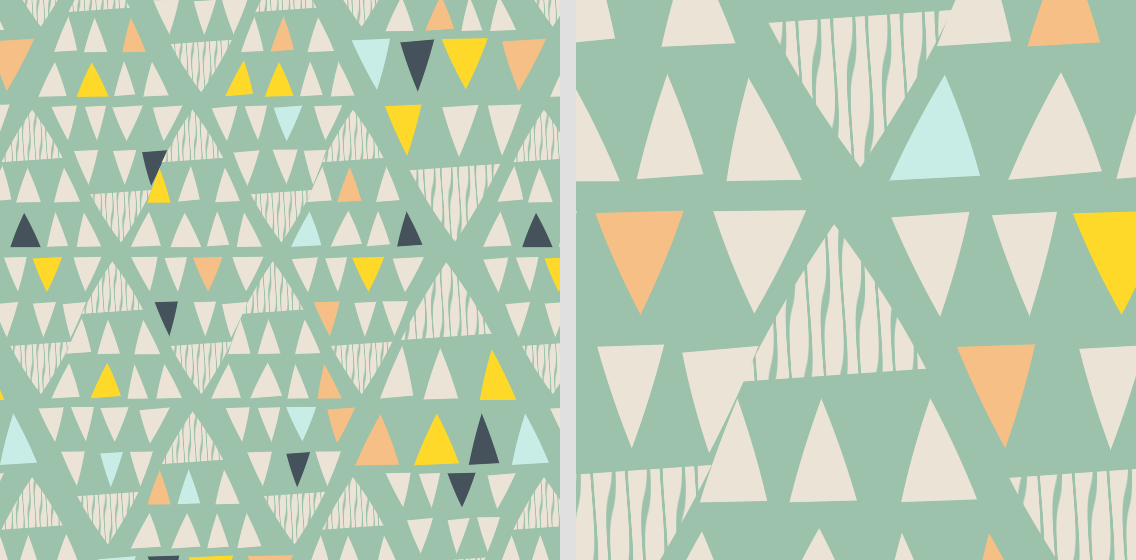
Left, the full canvas; right, a detail of the centre.
Write a Shadertoy shader that draws this pattern.

```glsl
// Layout, in units where the canvas height is CANVAS
const float CANVAS = 768.0;
const float TILE_WIDTH = 702.0;
const float MIRROR_Y = 422.5;
const float FIRST_X = 48.0;
const float COLUMN_STEP = 110.0;
const float LARGE_SCALE = 1.48;

// Small triangles: four on the base row, three on the row above
const float SLOT_X[7] = float[7](-64.0, -9.0, 35.0, 78.0, -46.0, -5.0, 48.0);
const float SLOT_HALF[7] = float[7](20.0, 20.5, 15.0, 17.0, 16.5, 16.0, 17.0);
const float BASE_ROW_Y = -96.0;
const float UPPER_ROW_Y = -35.0;
const float SLOT_HEIGHT = 47.0;
const float BULGE = 0.18;

// Striped cap
const float CAP_Y = 22.0;
const float CAP_HALF = 42.0;
const float CAP_HEIGHT = 69.0;
const float CAP_TILT = 0.07;
const float STRIPE_STEP = 8.0;
const float STRIPE_HALF = 0.9;

const float EXTRA_ACCENT = 0.07;
const vec3 GREEN = vec3(0.61, 0.76, 0.67);
const vec3 CREAM = vec3(0.92, 0.89, 0.84);
const vec3 ACCENTS[4] = vec3[4](
    vec3(0.96, 0.75, 0.52), vec3(1.0, 0.85, 0.16),
    vec3(0.27, 0.32, 0.36), vec3(0.78, 0.93, 0.90));

float hash(vec2 p) {
    return fract(sin(dot(p, vec2(127.1, 311.7))) * 43758.5453);
}

float coverage(float dist, float pixel) {
    return smoothstep(0.6 * pixel, -0.6 * pixel, dist);
}

// Triangle with slightly bowed sides, standing on the origin
float sail(vec2 p, float halfWidth, float height, float lean, float tilt) {
    p.y -= tilt * p.x;
    float v = p.y / height;
    float side = abs(p.x - lean * v) - halfWidth * (1.0 - v) * (1.0 + BULGE * v);
    return max(side * height / length(vec2(halfWidth, height)), -p.y);
}

// Cream cap cut by wavering vertical lines
float stripedCap(vec2 p, float seed, float pixel) {
    float shape = sail(p - vec2(0.0, CAP_Y), CAP_HALF, CAP_HEIGHT, 0.0, CAP_TILT);
    float u = p.x / STRIPE_STEP + 0.16 * sin(0.09 * p.y + 0.4 * p.x + 6.3 * seed);
    float line = abs(fract(u) - 0.5) * STRIPE_STEP - STRIPE_HALF;
    return coverage(shape, pixel) * (1.0 - coverage(line, pixel));
}

vec3 slotColor(int slot, vec2 id, bool large) {
    if (large) {
        if (slot < 4) return ACCENTS[slot];
        return slot == 6 ? ACCENTS[1] : CREAM;
    }
    vec2 key = id + 7.3 * float(slot + 1);
    bool accent = slot == int(7.0 * hash(id)) || hash(key) < EXTRA_ACCENT;
    return accent ? ACCENTS[int(4.0 * hash(key + 3.7))] : CREAM;
}

// One cluster: a cap above seven small triangles
vec3 drawCluster(vec3 color, vec2 p, vec2 id, bool large, float pixel) {
    color = mix(color, CREAM, stripedCap(p, hash(id + 0.5), pixel));
    for (int i = 0; i < 7; i++) {
        float wobble = hash(id * 1.7 + float(i));
        float baseY = (i < 4 ? BASE_ROW_Y : UPPER_ROW_Y) + 3.0 * (wobble - 0.5);
        float lean = 5.0 * (wobble - 0.5) - 0.07 * SLOT_X[i];
        float halfWidth = SLOT_HALF[i] * mix(0.93, 1.07, hash(id + 2.3 * float(i)));
        float d = sail(p - vec2(SLOT_X[i], baseY), halfWidth, SLOT_HEIGHT, lean, 0.1 * wobble);
        color = mix(color, slotColor(i, id, large), coverage(d, pixel));
    }
    return color;
}

void mainImage(out vec4 fragColor, in vec2 fragCoord) {
    float pixel = CANVAS / iResolution.y;
    vec2 p = fragCoord * pixel;
    vec3 color = GREEN;

    // Rings of clusters lie symmetrically above and below the mirror line
    for (int ring = 0; ring < 3; ring++)
    for (int half_ = 0; half_ < 2; half_++)
    for (int k = 0; k < 6; k++) {
        if (ring == 2 && k != 2) continue;
        int row = half_ == 0 ? 1 - ring : 2 + ring;
        bool up = ((k + row) & 1) == 1;
        bool large = ring == 2 || (ring == 0 && k == 5);
        bool pushed = k == 0 || k > 3;

        // Large clusters push their neighbours outwards
        float away = ring == 0 ? (large ? 149.0 : 104.0)
                   : ring == 1 ? (pushed ? 400.0 : 310.0) : 560.0;
        float x = FIRST_X + COLUMN_STEP * float(k) + (up ? -4.0 : 8.0);
        if (k == 5) x += 18.0;
        else if (ring == 1 && (k & 1) == 1) x += 18.0 * float(k - 2);

        float y = MIRROR_Y + (half_ == 0 ? away : -away);
        float dx = mod(p.x - x + 0.5 * TILE_WIDTH, TILE_WIDTH) - 0.5 * TILE_WIDTH;
        float size = large ? LARGE_SCALE : 1.0;
        vec2 q = vec2(dx, p.y - y) / (up ? size : -size);
        if (abs(q.x) > 112.0 || abs(q.y) > 112.0) continue;
        color = drawCluster(color, q, vec2(k, row), large, pixel / size);
    }
    fragColor = vec4(color, 1.0);
}
```
